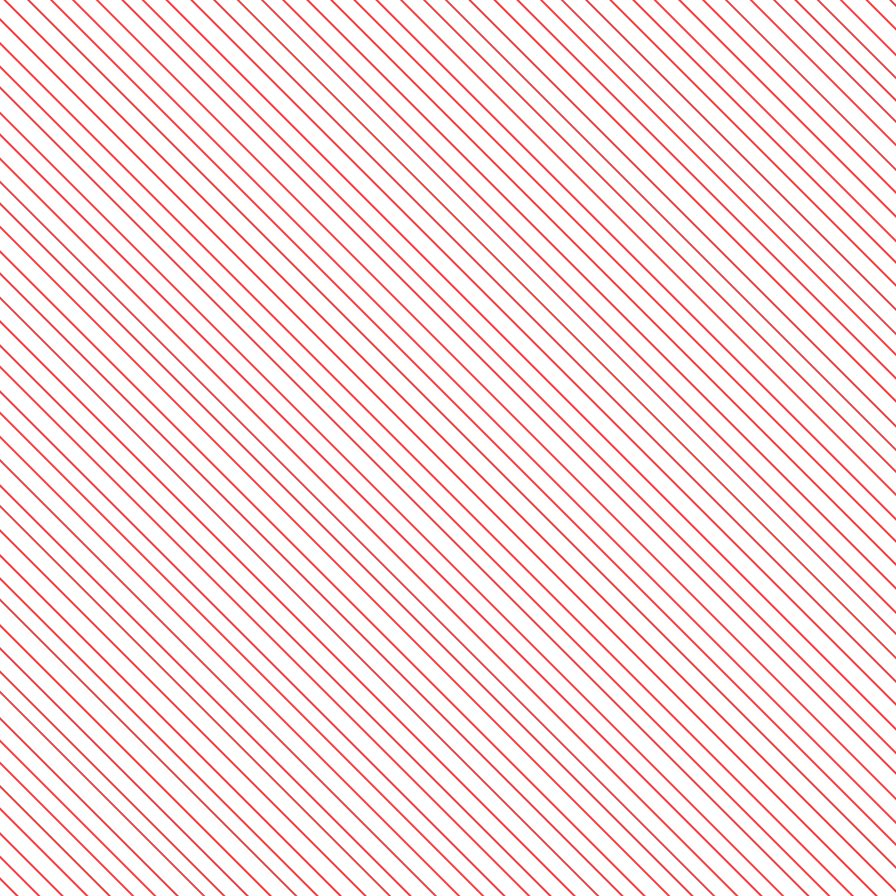
Reproduce this pattern procedurally as a Shadertoy shader.

```glsl
// Thin red diagonal pinstripes falling to the right on white.
// Distance to the nearest stripe is taken along x + y, with each stripe
// nudged slightly by a hash so that the spacing is a little uneven.

// Sine-free hash of a stripe index, 0 to 1.
float hash(float n) {
    n = fract(n * 0.1031);
    n *= n + 33.33;
    n *= n + n;
    return fract(n);
}

void mainImage(out vec4 fragColor, in vec2 fragCoord) {
    const float stripes = 38.5; // repeats across and down the canvas
    vec2 uv = fragCoord / iResolution.y;

    // Stripe coordinate: each stripe lies near a whole number.
    float across = stripes * (uv.x + uv.y - 1.0) - 0.2;
    float index = round(across);
    float jitter = 0.14 * (hash(index + 100.0) - 0.5);
    float dist = abs(across - index - jitter);

    // One pixel, measured across the stripes, softens the edges.
    float pixel = stripes * sqrt(2.0) / iResolution.y;
    float ink = clamp((0.06 - dist) / pixel + 0.5, 0.0, 1.0);

    fragColor = vec4(mix(vec3(1.0), vec3(0.92, 0.25, 0.26), ink), 1.0);
}
```
